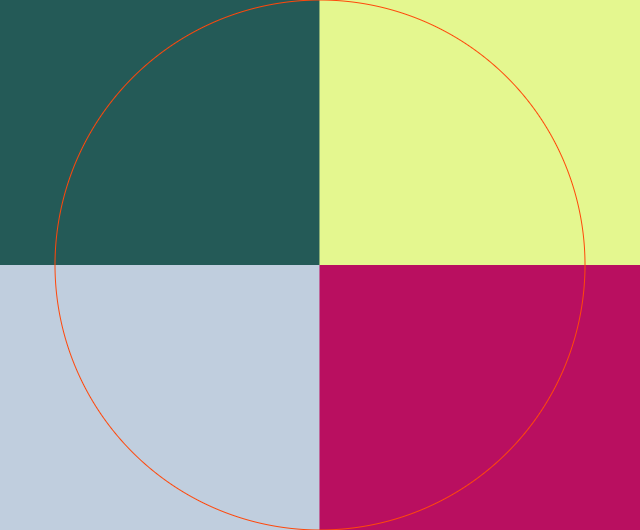
Give the GLSL for this background, as a Shadertoy shader.

```glsl
// Four flat colour quadrants with a thin orange ring touching top and bottom.

const vec3 TEAL    = vec3(0.14, 0.353, 0.341);
const vec3 LIME    = vec3(0.895, 0.97, 0.56);
const vec3 MIST    = vec3(0.753, 0.808, 0.87);
const vec3 MAGENTA = vec3(0.725, 0.059, 0.376);
const vec3 ORANGE  = vec3(1.0, 0.28, 0.04);

// Antialiased step: 0 below the edge, 1 above it.
float softStep(float dist, float pixel) {
    return clamp(dist / pixel + 0.5, 0.0, 1.0);
}

// Coverage of a stroke of the given width around a circle.
float ring(vec2 p, float radius, float width, float pixel) {
    float dist = abs(length(p) - radius);
    return softStep(0.5 * width - dist, pixel);
}

// Blend of four colours split by the two axes.
vec3 quadrants(vec2 p, float pixel) {
    float right = softStep(p.x, pixel);
    float upper = softStep(p.y, pixel);
    vec3 bottomRow = mix(MIST, MAGENTA, right);
    vec3 topRow = mix(TEAL, LIME, right);
    return mix(bottomRow, topRow, upper);
}

void mainImage(out vec4 fragColor, in vec2 fragCoord) {
    // Centred coordinates, one unit per canvas height.
    float pixel = 1.0 / iResolution.y;
    vec2 p = (fragCoord - 0.5 * iResolution.xy) * pixel;

    // The vertical divide sits a hair left of centre.
    vec3 color = quadrants(p + vec2(0.001, 0.0), pixel);

    // Thin ring over the quadrants.
    color = mix(color, ORANGE, ring(p, 0.5, 0.0019, pixel));

    fragColor = vec4(color, 1.0);
}
```
